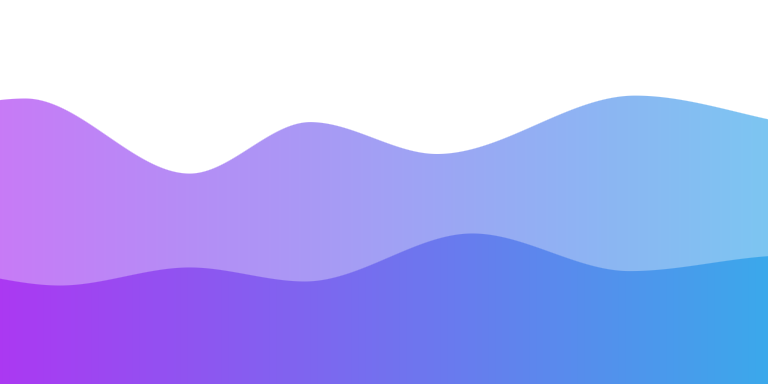
Reproduce this background procedurally as a Shadertoy shader.

```glsl
const int KNOTS = 7;

// Height of a smooth curve through its successive crests and troughs
float waveHeight(vec2 knots[KNOTS], float x) {
    float height = knots[0].y;
    for (int i = 1; i < KNOTS; i++) {
        float rise = knots[i].y - knots[i - 1].y;
        height += rise * smoothstep(knots[i - 1].x, knots[i].x, x);
    }
    return height;
}

// Coverage below a boundary, softened over about one pixel
float fillBelow(float height, float y) {
    float dist = height - y;
    return clamp(0.5 + dist / max(fwidth(dist), 1e-5), 0.0, 1.0);
}

void mainImage(out vec4 fragColor, in vec2 fragCoord) {
    vec2 uv = fragCoord / iResolution.xy;

    // Crests and troughs of each wave, as fractions of the canvas
    vec2 backWave[KNOTS] = vec2[KNOTS](
        vec2(-0.195, 0.672), vec2(0.033, 0.7435), vec2(0.247, 0.548),
        vec2(0.404, 0.682), vec2(0.569, 0.599), vec2(0.827, 0.751),
        vec2(1.094, 0.665));
    vec2 frontWave[KNOTS] = vec2[KNOTS](
        vec2(-0.104, 0.302), vec2(0.078, 0.2565), vec2(0.247, 0.3035),
        vec2(0.397, 0.267), vec2(0.615, 0.392), vec2(0.820, 0.294),
        vec2(1.029, 0.335));

    // Violet to sky blue, shared by both layers
    vec3 waveColor = mix(vec3(0.67, 0.22, 0.95), vec3(0.23, 0.66, 0.92), uv.x);

    // Translucent back wave, then the solid front wave
    vec3 color = vec3(1.0);
    color = mix(color, waveColor, 0.667 * fillBelow(waveHeight(backWave, uv.x), uv.y));
    color = mix(color, waveColor, fillBelow(waveHeight(frontWave, uv.x), uv.y));

    fragColor = vec4(color, 1.0);
}
```
